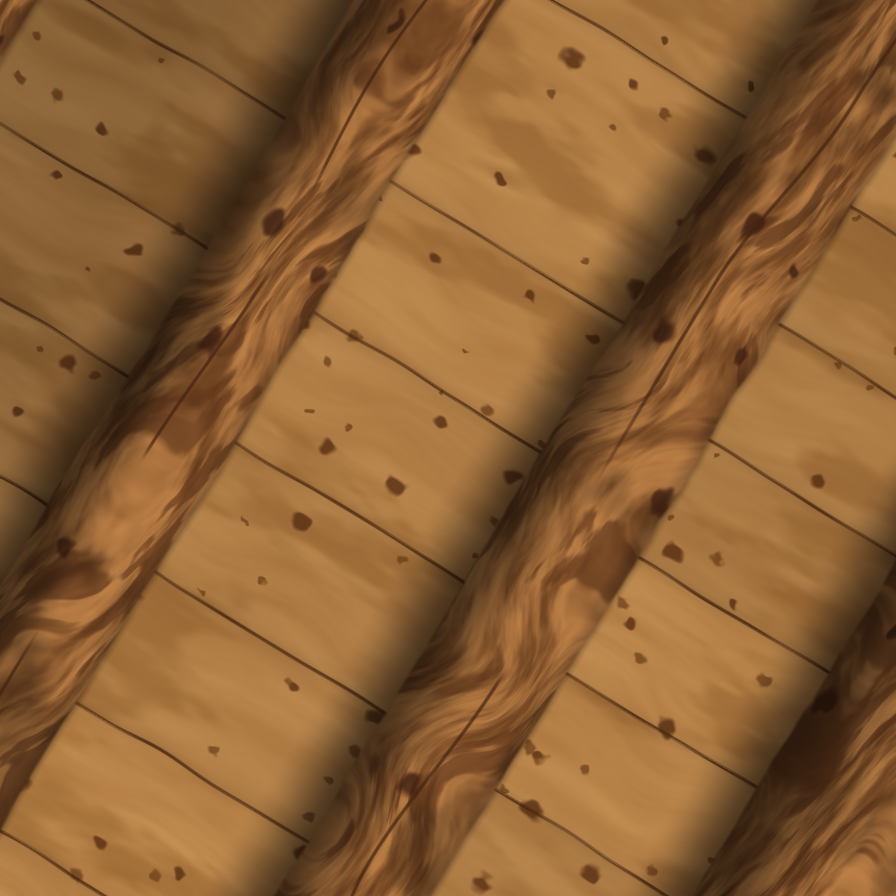
Write a Shadertoy shader that draws this texture.

```glsl
float hash(vec2 p) {
    vec3 q = fract(p.xyx * 0.1031);
    q += dot(q, q.yzx + 33.33);
    return fract((q.x + q.y) * q.z);
}

float noise(vec2 p) {
    vec2 i = floor(p), f = fract(p);
    f = f * f * (3.0 - 2.0 * f);
    return mix(mix(hash(i), hash(i + vec2(1, 0)), f.x),
               mix(hash(i + vec2(0, 1)), hash(i + vec2(1, 1)), f.x), f.y);
}

float fbm(vec2 p) {
    float sum = 0.0, amp = 0.533;
    for (int k = 0; k < 4; k++) {
        sum += amp * noise(p);
        p = p * 2.03 + 11.7;
        amp *= 0.5;
    }
    return sum;
}

// One ragged dark spot in some of the unit cells
float knots(vec2 p, float seed, float chance) {
    vec2 cell = floor(p);
    vec2 r = vec2(hash(cell + seed), hash(cell + seed + 17.0));
    vec2 d = p - cell - 0.3 - 0.4 * r;
    d += 0.1 * (vec2(noise(p * 9.0), noise(p * 9.0 + 40.0)) - 0.5);
    float size = 0.07 + 0.11 * hash(cell + seed + 5.0);
    float spot = 1.0 - smoothstep(size * 0.45, size, length(d));
    return spot * step(hash(cell + seed + 31.0), chance);
}

float beamCenter(float i) { return 0.445 * i - 0.11; }

float beamHalfWidth(float i) {
    i = max(i, 0.0);
    return 0.07 - 0.013 * i + 0.019 * i * i;
}

// u runs across the beams, v along them
vec3 planks(float u, float v, float bay, float px) {
    float right = step(0.5, bay);
    float stretch = 0.1 * smoothstep(0.92, 1.17, v) * (1.0 - right);
    float wobble = 0.006 * (noise(vec2(u * 14.0, v * 5.0)) - 0.5);
    float pitch = mix(0.169, 0.152, right);
    float row = (v - stretch + wobble - mix(0.062, 0.085, right)) / pitch;
    float id = floor(row) + 20.0 * bay;

    // Grain, stains and a tone for each board
    float grain = fbm(vec2(u * 7.0 + id * 3.7, v * 40.0 + 2.0 * noise(vec2(u, v) * 9.0)));
    float stain = smoothstep(0.52, 0.72, fbm(vec2(u * 6.0 + id * 5.1, v * 17.0)));
    vec3 col = mix(vec3(0.66, 0.455, 0.24), vec3(0.76, 0.56, 0.325), grain);
    col *= 0.96 + 0.08 * hash(vec2(id, 3.0));
    col = mix(col, vec3(0.53, 0.34, 0.15), 0.45 * stain);

    // Knots with a soft halo
    vec2 k = vec2(u, v) * vec2(10.0, 12.0);
    col = mix(col, vec3(0.34, 0.18, 0.07), 0.8 * knots(k, 3.0, 0.42));
    col = mix(col, vec3(0.40, 0.23, 0.09), 0.7 * knots(k * 1.7 + 4.3, 61.0, 0.22));

    // Seams of uneven strength
    float seam = (0.5 - abs(fract(row) - 0.5)) * pitch;
    float strength = 0.35 + 0.55 * noise(vec2(u * 18.0, id * 7.0));
    float line = 1.0 - smoothstep(0.0008, 0.0018 + px, seam);
    col = mix(col, vec3(0.30, 0.16, 0.06), line * strength);
    col *= 1.0 - 0.08 * exp(-seam * 120.0);

    // Light grows toward the lower right
    return col * mix(0.79, 1.0, smoothstep(-0.32, 0.0, u)) * (1.02 - 0.05 * v);
}

vec3 beam(float u, float v, float t, float i) {
    float warp = noise(vec2(u * 14.0, v * 8.0) + i * 9.0);
    float fibre = fbm(vec2(u * 62.0 - v * 7.0 + warp * 6.0, v * 15.0 + i * 13.0));
    float fine = noise(vec2(u * 260.0 - v * 30.0 + warp * 20.0, v * 50.0));
    vec3 col = mix(vec3(0.40, 0.24, 0.115), vec3(0.72, 0.49, 0.27),
                   smoothstep(0.2, 0.75, fibre) * 0.8 + fine * 0.2);

    // Ragged bark marks, broad blotches and knots
    float marks = smoothstep(0.55, 0.68, fbm(vec2(u * 48.0 - v * 9.0 + warp * 5.0, v * 12.0 + 70.0)));
    float blotch = smoothstep(0.5, 0.75, fbm(vec2(u * 14.0, v * 7.0) + i * 21.0));
    col = mix(col, vec3(0.33, 0.18, 0.085), 0.6 * marks);
    col *= 1.0 - 0.25 * blotch;
    float knot = knots(vec2(u * 11.0, v * 7.0), 90.0 + i * 7.0, 0.5);
    col = mix(col, vec3(0.22, 0.105, 0.06), 0.75 * knot);

    // Long split that comes and goes
    float split = abs(t - 0.55 + 0.7 * noise(vec2(v * 4.0, i * 6.0 + 2.0)));
    float open = smoothstep(0.45, 0.6, noise(vec2(v * 5.0 + 3.0, i * 4.0)));
    col = mix(col, vec3(0.25, 0.13, 0.06), 0.7 * open * (1.0 - smoothstep(0.01, 0.04, split)));

    // Rounded shading, dark on the left flank
    return col * mix(0.46, 1.04, smoothstep(-1.0, 0.05, t)) * (1.0 - 0.18 * smoothstep(0.75, 1.0, t));
}

void mainImage(out vec4 fragColor, in vec2 fragCoord) {
    vec2 p = fragCoord / iResolution.xy;
    float px = 1.0 / iResolution.y;
    float u = dot(p, vec2(0.854, -0.52)), v = dot(p, vec2(0.52, 0.854));

    // Boards, shaded by the beams on both sides of the bay
    float bay = floor((u + 0.11) / 0.445);
    float rough = 0.012 * (fbm(vec2(v * 9.0, bay * 5.0 + u * 6.0)) - 0.5);
    float toRight = beamCenter(bay + 1.0) - beamHalfWidth(bay + 1.0) - u;
    float toLeft = u - beamCenter(bay) - beamHalfWidth(bay);
    vec3 col = planks(u, v, bay, px);
    col *= mix(0.40, 1.0, smoothstep(-0.01, 0.075, toRight + rough));
    col *= mix(0.68, 1.0, smoothstep(-0.004, 0.009, toLeft + rough));

    // Nearest beam on top
    float i = round((u + 0.11) / 0.445);
    float offset = u - beamCenter(i), halfWidth = beamHalfWidth(i);
    float edge = abs(offset) - halfWidth + rough;
    float cover = 1.0 - smoothstep(-0.0015 - px, 0.0015 + px, edge);
    col = mix(col, beam(u, v, offset / halfWidth, i), cover);
    fragColor = vec4(col, 1.0);
}
```
